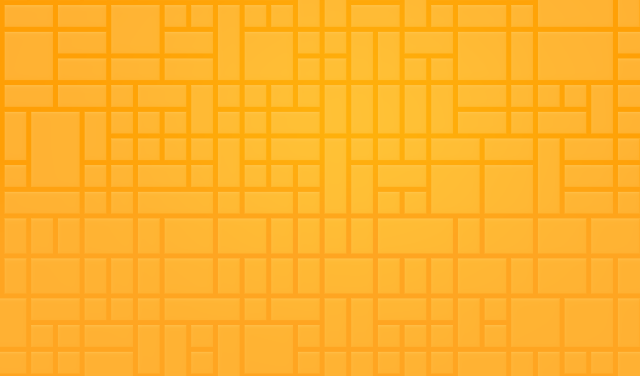
Reproduce this pattern procedurally as a Shadertoy shader.

```glsl
// Glowing amber wall of irregular rectangular tiles with thin bevels.

const float COLUMNS = 24.0;    // grid units across the canvas
const float BLOCK = 4.0;       // mean size of a block before splitting
const float HALF_GAP = 0.095;  // half the joint width
const float BAND_TOP = 8.0;    // plain courses lie between these depths
const float BAND_END = 11.0;
const float COURSE = 1.5;

const vec3 TILE_DIM = vec3(1.0, 0.692, 0.200);
const vec3 TILE_LIT = vec3(1.0, 0.758, 0.210);
const vec3 JOINT_DIM = vec3(1.0, 0.618, 0.020);
const vec3 JOINT_LIT = vec3(1.0, 0.690, 0.045);
const vec3 JOINT_LOW = vec3(1.0, 0.648, 0.130);
const vec3 HIGHLIGHT = vec3(1.0, 0.810, 0.400);

float hash(vec2 p) {
    return fract(sin(dot(p, vec2(127.1, 311.7))) * 43758.5453);
}

// Whole-unit shift of a block corner: -1, 0 or 1
float jitter(vec2 corner) {
    return floor(hash(corner + 3.7) * 3.0) - 1.0;
}

// Rectangle (lo, hi) of one block in a pinwheel layout
vec4 blockRect(vec2 id) {
    float k = mod(id.x + id.y, 2.0);
    vec2 lo = id * BLOCK;
    vec2 hi = lo + BLOCK;
    lo += vec2(jitter(id + vec2(0.0, k)), jitter(id + vec2(1.0 - k, 0.0)));
    hi += vec2(jitter(id + vec2(1.0, 1.0 - k)), jitter(id + vec2(k, 1.0)));
    return vec4(lo, hi);
}

// Block around p: pinwheel above and below, straight courses between
vec4 findBlock(vec2 p) {
    if (p.y >= BAND_TOP && p.y < BAND_END) {
        float row = floor((p.y - BAND_TOP) / COURSE);
        float shift = 2.0 * row;
        vec2 lo = vec2(floor((p.x + shift) / 6.0) * 6.0 - shift, BAND_TOP + row * COURSE);
        return vec4(lo, lo + vec2(6.0, COURSE));
    }
    vec2 home = floor(p / BLOCK);
    vec4 found = vec4(home, home + 1.0) * BLOCK;
    for (int j = -1; j <= 1; j++) {
        for (int i = -1; i <= 1; i++) {
            vec4 r = blockRect(home + vec2(i, j));
            if (all(greaterThanEqual(p, r.xy)) && all(lessThan(p, r.zw))) found = r;
        }
    }
    if (p.y < BAND_TOP) found.w = min(found.w, BAND_TOP);
    else found.y = max(found.y, BAND_END);
    return found;
}

// Cuts a block at whole units until the tile around p remains
vec4 splitBlock(vec4 r, vec2 p) {
    for (int i = 0; i < 9; i++) {
        vec2 size = r.zw - r.xy;
        vec2 seed = r.xy * 1.31 + size * 7.17;
        bool alongX = size.x + 1.6 * (hash(seed) - 0.5) > size.y;
        float span = alongX ? size.x : size.y;
        float chance = 0.15 * size.x * size.y;
        if (span < 2.0 || (span <= 3.0 && hash(seed + 5.3) > chance)) break;
        float cut = 1.0 + floor(hash(seed + 9.1) * (span - 1.0));
        if (alongX) {
            cut += r.x;
            if (p.x < cut) r.z = cut; else r.x = cut;
        } else {
            cut += r.y;
            if (p.y < cut) r.w = cut; else r.y = cut;
        }
    }
    return r;
}

// Soft line hugging an edge
float rim(float d, float width) {
    return exp(-max(d, 0.0) / width);
}

void mainImage(out vec4 fragColor, in vec2 fragCoord) {
    // Grid units, with depth measured down from the top
    float px = COLUMNS / iResolution.x;
    vec2 p = vec2(fragCoord.x, iResolution.y - fragCoord.y) * px - vec2(0.08, 0.1);

    vec4 tile = splitBlock(findBlock(p), p);
    vec2 nearLo = p - tile.xy - HALF_GAP;
    vec2 nearHi = tile.zw - p - HALF_GAP;
    float inside = min(min(nearLo.x, nearLo.y), min(nearHi.x, nearHi.y));

    // Warm glow, upper middle
    vec2 q = (p - vec2(13.3, 4.8)) * vec2(0.8, 1.0);
    float glow = exp(-dot(q, q) / 40.0);

    vec3 joint = mix(JOINT_DIM, JOINT_LIT, glow);
    joint = mix(joint, JOINT_LOW, smoothstep(5.0, 9.5, p.y));

    // Tile face with lit top and left rims and faint shade opposite
    vec3 face = mix(TILE_DIM, TILE_LIT, glow);
    float light = 0.55 * rim(nearLo.y, 0.045) + 0.2 * rim(nearLo.x, 0.04);
    face = mix(face, HIGHLIGHT, min(light, 0.7));
    float shade = rim(nearHi.x, 0.08) + rim(nearHi.y, 0.08);
    face = mix(face, joint, 0.14 * min(shade, 1.0));

    float cover = smoothstep(-0.6 * px, 0.6 * px, inside);
    fragColor = vec4(mix(joint, face, cover), 1.0);
}
```
